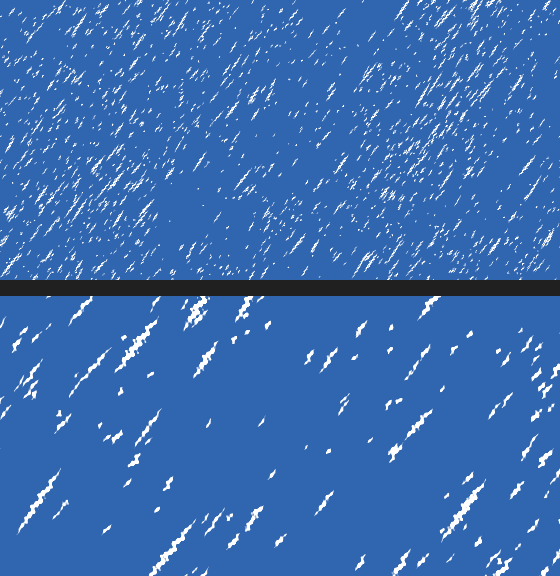
Top, the full canvas; bottom, a detail of the centre.
Write a Shadertoy shader that draws this texture.

```glsl
// Slanted white flecks and broken streaks, gathered in drifts on a flat blue ground.

const vec3 GROUND_BLUE = vec3(0.19, 0.40, 0.69);
const vec3 FLECK_WHITE = vec3(1.0);
const float SLANT = 0.94;   // streak direction in radians above the horizontal
const float TAU = 6.2831853;

vec3 hash3(vec2 cell, float seed) {
    vec3 h = fract(vec3(cell.xyx + seed * 17.3) * vec3(0.1031, 0.1030, 0.0973));
    h += dot(h, h.yxz + 33.33);
    return fract((h.xxy + h.yzz) * h.zyx);
}

vec2 rotate(vec2 p, float angle) {
    float c = cos(angle), s = sin(angle);
    return vec2(c * p.x + s * p.y, c * p.y - s * p.x);
}

// Slow layered sines: how crowded the flecks are around a point, about 1 on average.
float crowding(vec2 p) {
    float wide = cos(TAU * (p.x - 0.4) / 1.2 + 0.7 * sin(4.0 * p.y));
    float drift = sin(7.3 * p.x - 5.1 * p.y + 1.4 * sin(5.7 * p.y + 1.0));
    float clump = sin(19.0 * p.x + 2.0 * sin(9.0 * p.y)) * sin(17.0 * p.y - 8.0 * p.x);
    return clamp(1.0 + 0.48 * wide + 0.35 * drift + 0.55 * clump, 0.08, 2.2);
}

// Share of a pixel covered by a bar of the given half width at offset y.
float barCoverage(float y, float halfWidth, float pixel) {
    vec2 edges = (vec2(halfWidth, -halfWidth) - y) / pixel + 0.5;
    edges = clamp(edges, 0.0, 1.0);
    return edges.x - edges.y;
}

// Spindle along x whose ragged width pinches and breaks.
float streak(vec2 p, vec2 halfSize, float phase, float pixel) {
    float t = p.x / halfSize.x;
    float taper = max(1.0 - t * t, 0.0);
    float ragged = 1.0 + 0.45 * sin(p.x * 370.0 + p.y * 600.0 + phase)
                       + 0.35 * sin(p.x * 830.0 - p.y * 500.0 + phase * 2.7);
    float bend = 0.0007 * sin(p.x * 290.0 + phase * 1.9);
    float halfWidth = halfSize.y * taper * max(ragged, 0.0);
    return barCoverage(p.y + bend, halfWidth, pixel);
}

// Cellular scatter of streaks; q has its x axis along the slant.
float streakLayer(vec2 q, vec2 cellSize, vec2 smallest, vec2 largest,
                  float share, float seed, float pixel) {
    vec2 home = floor(q / cellSize);
    float cover = 0.0;
    for (int j = -1; j <= 1; j++) {
        for (int i = -1; i <= 1; i++) {
            vec2 cell = home + vec2(i, j);
            vec3 place = hash3(cell, seed);
            vec3 shape = hash3(cell, seed + 5.0);
            vec2 center = (cell + place.xy) * cellSize;
            if (place.z > share * crowding(rotate(center, -SLANT))) continue;
            vec2 halfSize = mix(smallest, largest, vec2(shape.x * shape.x, shape.y));
            vec2 local = rotate(q - center, 0.22 * (shape.z - 0.5));
            cover = max(cover, streak(local, halfSize, shape.z * 40.0, pixel));
        }
    }
    return cover;
}

void mainImage(out vec4 fragColor, in vec2 fragCoord) {
    float pixel = 1.0 / iResolution.y;
    vec2 q = rotate(fragCoord * pixel, SLANT);

    // Specks, medium dashes and long scratches
    float specks = streakLayer(q, vec2(0.025, 0.013), vec2(0.004, 0.0010),
                               vec2(0.014, 0.0027), 0.16, 1.0, pixel);
    float dashes = streakLayer(q, vec2(0.060, 0.018), vec2(0.011, 0.0014),
                               vec2(0.030, 0.0034), 0.24, 2.0, pixel);
    float scratches = streakLayer(q, vec2(0.120, 0.030), vec2(0.026, 0.0022),
                                  vec2(0.060, 0.0046), 0.17, 3.0, pixel);

    float cover = max(specks, max(dashes, scratches));
    fragColor = vec4(mix(GROUND_BLUE, FLECK_WHITE, cover), 1.0);
}
```
